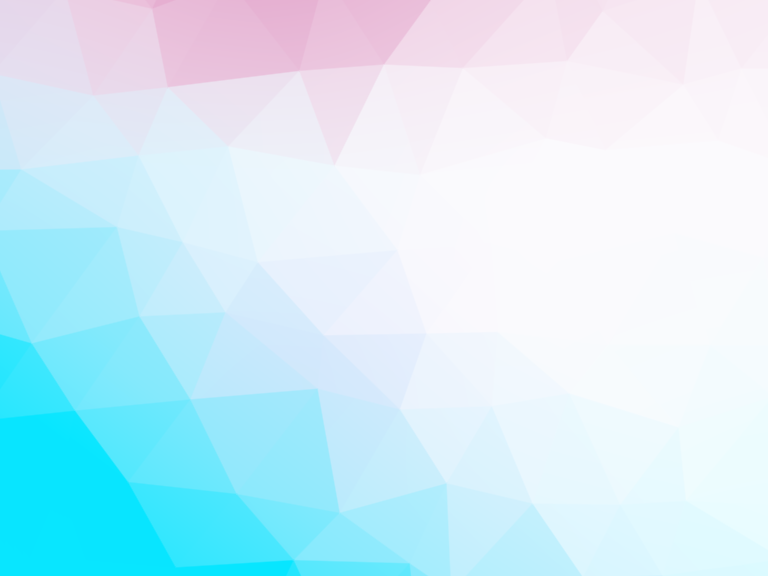
Give the GLSL for this background, as a WebGL 1 fragment shader.

```glsl
precision highp float;
// Low-poly pastel background: cyan lower left, pink top, white right.

uniform vec2 u_resolution;

const float ASPECT = 4.0 / 3.0;
const vec2 CELL = vec2(0.165, 0.145);   // mesh spacing, in canvas heights
const float SHEAR = 0.5;                // row offset of the lattice
const float VERTEX_JITTER = 0.5;        // total spread; up to 0.5 keeps triangles unflipped
const float SAMPLE_JITTER = 0.06;       // colour variation between facets
const float FACET_FLATNESS = 0.75;      // 1 = flat facets, 0 = smooth gradient
const float CYAN_SLOPE = 0.77;          // tilt of the cyan bands
const float PINK_DEPTH = 0.31;

const vec3 WHITE = vec3(0.988, 0.981, 0.992);
const vec3 ICE = vec3(0.925, 0.965, 0.995);
const vec3 PALE_BLUE = vec3(0.830, 0.940, 0.990);
const vec3 SKY = vec3(0.520, 0.915, 0.990);
const vec3 CYAN = vec3(0.030, 0.900, 1.000);
const vec3 PINK_ABSORB = vec3(0.10, 0.34, 0.20);
const vec3 AQUA_ABSORB = vec3(0.075, 0.015, 0.003);
const vec3 LAVENDER_ABSORB = vec3(0.020, 0.038, 0.005);
const vec3 MINT_ABSORB = vec3(0.085, -0.010, -0.008);

vec2 hash2(vec2 p) {
    vec3 q = fract(p.xyx * vec3(0.1031, 0.1030, 0.0973));
    q += dot(q, q.yzx + 33.33);
    return fract((q.xx + q.yz) * q.zy);
}

float ramp(float lo, float hi, float x) {
    return clamp((x - lo) / (hi - lo), 0.0, 1.0);
}

float glow(vec2 p, vec2 center, vec2 radius) {
    vec2 d = (p - center) / radius;
    return exp(-dot(d, d));
}

// Smooth colour field; y is measured down from the top here.
vec3 colorField(vec2 pos) {
    vec2 p = vec2(pos.x, 1.0 - pos.y);

    // Diagonal white-to-cyan bands
    float s = p.y - CYAN_SLOPE * p.x;
    vec3 col = mix(WHITE, ICE, ramp(-0.12, 0.10, s));
    col = mix(col, PALE_BLUE, ramp(0.10, 0.24, s));
    col = mix(col, SKY, ramp(0.24, 0.49, s));
    col = mix(col, CYAN, ramp(0.49, 0.71, s));

    // Local tints
    col -= AQUA_ABSORB * glow(p, vec2(0.27, 0.31), vec2(0.36, 0.17));
    col -= LAVENDER_ABSORB * glow(p, vec2(0.57, 0.62), vec2(0.20, 0.16));
    col -= MINT_ABSORB * glow(p, vec2(1.38, 1.02), vec2(0.45, 0.38));

    // Pink wash from the top edge
    float profile = mix(0.42, 0.16, ramp(0.6, ASPECT, p.x))
                  + 0.55 * glow(p, vec2(0.46, 0.0), vec2(0.30, 1.0));
    float fade = pow(1.0 - ramp(0.0, PINK_DEPTH, p.y), 1.5);
    return col - PINK_ABSORB * profile * fade;
}

// Jittered lattice vertex in canvas space
vec2 vertex(vec2 id) {
    vec2 v = id + VERTEX_JITTER * (hash2(id + 40.0) - 0.5);
    return vec2(v.x + SHEAR * v.y, v.y) * CELL;
}

float edgeDistance(vec2 p, vec2 a, vec2 b) {
    vec2 e = normalize(b - a);
    vec2 d = p - a;
    return e.x * d.y - e.y * d.x;
}

// Facet colour in rgb, premultiplied by its coverage in a
vec4 facet(vec2 p, vec2 a, vec2 b, vec2 c, vec2 seed, float pixel) {
    float d = min(edgeDistance(p, a, b), min(edgeDistance(p, b, c), edgeDistance(p, c, a)));
    float coverage = clamp(d / pixel + 0.5, 0.0, 1.0);
    vec2 center = (a + b + c) / 3.0 + SAMPLE_JITTER * (hash2(seed) - 0.5);
    return vec4(colorField(mix(p, center, FACET_FLATNESS)), 1.0) * coverage;
}

void main() {
    vec2 p = gl_FragCoord.xy / u_resolution * vec2(ASPECT, 1.0);
    float pixel = 1.5 / u_resolution.y;
    vec2 lattice = p / CELL;
    vec2 cell = floor(vec2(lattice.x - SHEAR * lattice.y, lattice.y));

    // Two triangles per cell, gathered from the neighbourhood
    vec4 sum = vec4(0.0);
    for (int j = -1; j <= 1; j++) {
        for (int i = -1; i <= 1; i++) {
            vec2 id = cell + vec2(float(i), float(j));
            vec2 a = vertex(id);
            vec2 b = vertex(id + vec2(1.0, 0.0));
            vec2 c = vertex(id + vec2(0.0, 1.0));
            vec2 d = vertex(id + vec2(1.0, 1.0));
            sum += facet(p, a, b, c, id + 71.3, pixel);
            sum += facet(p, b, d, c, id + 113.7, pixel);
        }
    }
    vec3 col = sum.a > 0.001 ? sum.rgb / sum.a : colorField(p);
    gl_FragColor = vec4(clamp(col, 0.0, 1.0), 1.0);
}
```
